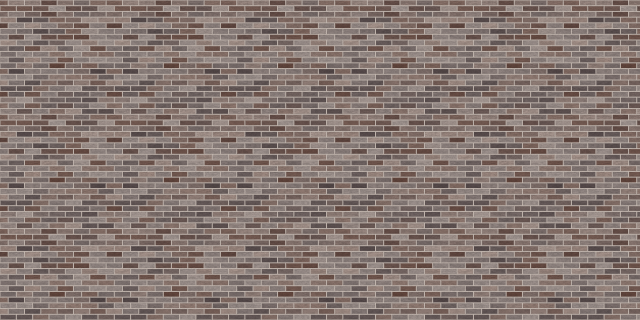
This texture is drawn by a Shadertoy shader. Its source:

```glsl
// Weathered brick wall in running bond with thin pale mortar joints.
// A block of 7 x 20 bricks repeats over the canvas: 2.8 blocks high, 5.6 wide
// on a 2:1 canvas. Hashes of the wrapped brick index give each brick its tone.

const float ROWS = 56.0;                  // courses over the canvas height
const vec2 BLOCK = vec2(7.0, 20.0);       // bricks in one repeating block
const vec2 BRICK = vec2(20.0 / 7.0, 1.0); // brick pitch, in course heights
const float JOINT = 0.18;                 // mortar width, in course heights

const vec3 MORTAR = vec3(0.74, 0.695, 0.665);
const vec3 DARK_CLAY = vec3(0.31, 0.25, 0.23);
const vec3 PALE_CLAY = vec3(0.61, 0.56, 0.535);
const vec3 RED_TINT = vec3(0.035, -0.012, -0.025);
const vec3 SLATE_TINT = vec3(-0.020, -0.004, 0.018);

float hash(vec2 p) {
    vec3 q = fract(vec3(p.xyx) * 0.1031);
    q += dot(q, q.yzx + 33.33);
    return fract((q.x + q.y) * q.z);
}

float valueNoise(vec2 p) {
    vec2 cell = floor(p);
    vec2 f = fract(p);
    f = f * f * (3.0 - 2.0 * f);
    float low = mix(hash(cell), hash(cell + vec2(1.0, 0.0)), f.x);
    float high = mix(hash(cell + vec2(0.0, 1.0)), hash(cell + vec2(1.0)), f.x);
    return mix(low, high, f.y);
}

// Signed distance to a box with slightly rounded corners
float roundedBox(vec2 p, vec2 halfSize, float radius) {
    vec2 q = abs(p) - halfSize + radius;
    return length(max(q, 0.0)) + min(max(q.x, q.y), 0.0) - radius;
}

// Fired clay: one base tone per brick, a warm or cool tint, mottled streaks
vec3 clayColour(vec2 id, vec2 local) {
    float tone = pow(hash(id + 17.0), 0.85);
    float warmth = hash(id + 61.0);
    vec3 colour = mix(DARK_CLAY, PALE_CLAY, tone);
    vec3 tint = mix(SLATE_TINT, RED_TINT, smoothstep(0.35, 0.9, warmth));
    colour += tint * (1.0 - 0.65 * tone);

    vec2 grain = local + id * 13.7;
    float streaks = valueNoise(grain * vec2(2.2, 5.0));
    float specks = valueNoise(grain * vec2(7.0, 11.0) + 40.0);
    return colour * (1.0 + 0.13 * (streaks - 0.5) + 0.08 * (specks - 0.5));
}

void mainImage(out vec4 fragColor, in vec2 fragCoord) {
    vec2 wall = fragCoord / iResolution.y * ROWS;
    float pixel = ROWS / iResolution.y;

    // Odd courses shift by half a brick
    vec2 grid = wall / BRICK;
    grid.x += 0.5 * mod(floor(grid.y), 2.0);
    vec2 id = mod(floor(grid), BLOCK);
    vec2 local = (fract(grid) - 0.5) * BRICK;

    // Brick face, with a faintly worn rim
    float edge = roundedBox(local, 0.5 * (BRICK - JOINT), 0.05);
    float face = clamp(0.5 - edge / pixel, 0.0, 1.0);
    vec3 clay = clayColour(id, local);
    clay *= 1.0 - 0.06 * smoothstep(-0.14, 0.0, edge);

    // Sandy mortar
    vec2 blockPos = mod(wall, BLOCK * BRICK);
    vec3 mortar = MORTAR * (0.97 + 0.06 * valueNoise(blockPos * 4.0));

    fragColor = vec4(mix(mortar, clay, face), 1.0);
}
```
